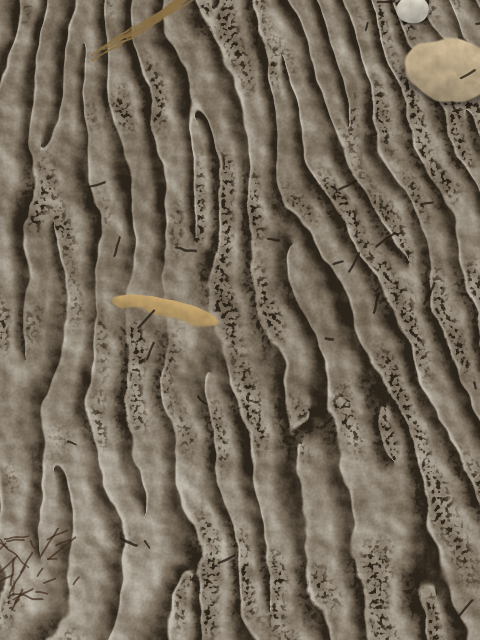
Reproduce this texture procedurally as a Shadertoy shader.

```glsl
// Draws wet, rippled mud with forking ridges, gritty troughs, twigs and half-buried stones.

// Lengths are in canvas heights, ripple values in fractions of one ripple.
const vec3 MUD_DARK = vec3(0.17, 0.14, 0.10);
const vec3 MUD_MID = vec3(0.47, 0.42, 0.355);
const vec3 MUD_LIGHT = vec3(0.74, 0.72, 0.67);
const vec3 STONE_COLOR = vec3(0.70, 0.63, 0.51);
const vec3 SLAB_COLOR = vec3(0.68, 0.57, 0.38);
const vec3 STRAW_COLOR = vec3(0.53, 0.43, 0.26);
const vec3 TWIG_COLOR = vec3(0.14, 0.11, 0.08);
const vec3 ROOT_COLOR = vec3(0.24, 0.16, 0.11);
const vec2 VANISHING_POINT = vec2(0.20, 2.2);
const vec2 SLAB_CENTER = vec2(0.26, 0.512);
const float RIPPLE_COUNT = 26.0;
const float RIPPLE_LEAN = 0.08;
const float SHADOW_DEPTH = 0.68;
const float RIM_WIDTH = 0.035;
const float GRIT_SCALE = 125.0;
const vec2 FORK_CELL = vec2(0.19, 0.17);
const float TAU = 6.28319;

vec2 hash2(vec2 p) {
    vec3 q = fract(p.xyx * vec3(0.1031, 0.1030, 0.0973));
    q += dot(q, q.yzx + 33.33);
    return fract((q.xx + q.yz) * q.zy);
}

float cornerSlope(vec2 cell, vec2 offset) {
    float angle = TAU * hash2(cell + 51.0).x;
    return dot(vec2(cos(angle), sin(angle)), offset);
}

// Gradient noise, roughly -0.7 to 0.7.
float noise(vec2 p) {
    vec2 i = floor(p), f = fract(p);
    vec2 u = f * f * f * (f * (f * 6.0 - 15.0) + 10.0);
    vec2 e = vec2(1.0, 0.0);
    return mix(mix(cornerSlope(i, f), cornerSlope(i + e, f - e), u.x),
               mix(cornerSlope(i + e.yx, f - e.yx), cornerSlope(i + 1.0, f - 1.0), u.x), u.y);
}

float fbm(vec2 p) {
    return noise(p) + 0.5 * noise(p * 2.1 + 7.0) + 0.25 * noise(p * 4.3 + 19.0);
}

float segmentDistance(vec2 p, vec2 a, vec2 b) {
    vec2 ab = b - a;
    return length(p - a - ab * clamp(dot(p - a, ab) / dot(ab, ab), 0.0, 1.0));
}

// Fan of ripples; each scattered phase vortex makes one ridge fork or end.
float ripplePhase(vec2 p) {
    float phase = RIPPLE_COUNT * (p.x - VANISHING_POINT.x + RIPPLE_LEAN * (p.y - 0.5))
                / (VANISHING_POINT.y - p.y);
    phase += 0.75 * noise(p * vec2(4.0, 3.5)) + 0.32 * noise(p * vec2(13.0, 10.0) + 5.0);
    phase += 0.09 * noise(p * 36.0);
    for (int i = 0; i < 30; i++) {
        vec2 cell = vec2(i % 5, i / 5);
        vec2 d = p - (cell + 0.1 + 0.8 * hash2(cell + 3.0)) * FORK_CELL;
        float turn = mod(cell.x + cell.y, 2.0) * 2.0 - 1.0;
        phase += turn * atan(d.y * 0.5, d.x) / TAU;
    }
    return phase;
}

// Brightness of the mud: rounded shoulder, dark foot, thin wet rim, gritty trough.
float mudTone(vec2 p) {
    float t = fract(ripplePhase(p));
    float patches = noise(p * 7.0 + 31.0);
    vec2 q = (p - SLAB_CENTER) / vec2(0.15, 0.08);
    float relief = 1.0 - 0.8 * exp(-dot(q, q));
    relief *= 0.82 + 0.18 * smoothstep(-0.3, 0.2, noise(p * 5.0 + 70.0));

    float shoulder = smoothstep(0.43 + 0.25 * patches, 0.92, t);
    float shadow = shoulder * (1.0 - smoothstep(0.94, 0.995, t));
    float rimOffset = (min(t, 1.0 - t) - 0.005) / RIM_WIDTH;
    float rim = exp(-rimOffset * rimOffset) * smoothstep(-0.35, 0.4, noise(p * 11.0 + 8.0));
    float trough = smoothstep(0.02, 0.12, t) * (1.0 - smoothstep(0.25, 0.55, t));

    float lumps = fbm(p * 13.0 + vec2(0.09, 0.07)) - fbm(p * 13.0);
    float tone = 0.70 + 0.12 * noise(p * 3.0 + 12.0) + 0.65 * lumps;
    tone += 0.09 * smoothstep(0.6, 0.0, p.y) * smoothstep(0.65, 0.1, p.x);
    tone -= relief * (SHADOW_DEPTH * shadow + 0.08 * trough);
    tone += 0.22 * rim * relief;

    float grit = smoothstep(-0.05, 0.35, noise(p * GRIT_SCALE) + 0.5 * noise(p * GRIT_SCALE * 2.0));
    float gritty = smoothstep(-0.12, 0.25, patches + 0.35 * (p.x - 0.4));
    tone -= 0.65 * grit * gritty * max(trough, 0.4 * shoulder);
    return tone + 0.09 * noise(p * 210.0) + 0.05 * noise(p * 90.0);
}

// Shaded ellipse; its outline is softened and roughened by noise.
void paintStone(inout vec3 color, vec2 p, vec2 center, vec2 radius, float tilt, vec3 tint) {
    vec2 d = mat2(cos(tilt), -sin(tilt), sin(tilt), cos(tilt)) * (p - center) / radius;
    float edge = length(d) + 0.12 * noise(p * 30.0);
    color *= 1.0 - 0.4 * (1.0 - smoothstep(0.95, 1.25, edge)) * smoothstep(0.2, -0.5, d.y);
    vec3 shade = tint * (1.0 + 0.15 * d.y + 0.14 * fbm(p * 45.0));
    color = mix(color, shade, 1.0 - smoothstep(0.93, 1.01, edge));
}

void mainImage(out vec4 fragColor, in vec2 fragCoord) {
    vec2 p = fragCoord / iResolution.y;
    float tone = clamp(mudTone(p), 0.0, 1.0);
    vec3 color = mix(MUD_DARK, MUD_MID, smoothstep(0.0, 0.52, tone) * 0.3 + 0.7 * min(tone / 0.52, 1.0));
    color = mix(color, MUD_LIGHT, max(tone - 0.52, 0.0) / 0.48);

    // Stones, and a slab whose lower side sinks into the mud.
    paintStone(color, p, vec2(0.705, 0.89), vec2(0.075, 0.05), -0.1, STONE_COLOR);
    paintStone(color, p, vec2(0.645, 0.985), vec2(0.027, 0.022), 0.0, MUD_LIGHT);
    vec3 slab = color;
    paintStone(slab, p, SLAB_CENTER, vec2(0.088, 0.021), -0.22, SLAB_COLOR);
    float buried = SLAB_CENTER.y - 0.26 * (p.x - SLAB_CENTER.x) - 0.006 + 0.012 * noise(p * 28.0);
    color = mix(color, slab, smoothstep(-0.003, 0.003, p.y - buried));

    // Scattered twigs, a tangle of roots and a wisp of straw.
    for (int i = 0; i < 26; i++) {
        vec2 r = hash2(vec2(i, 17)), s = hash2(vec2(i, 43));
        vec2 start = r * vec2(0.75, 1.0);
        vec2 along = vec2(cos(s.x * TAU), sin(s.x * TAU));
        float bend = 0.004 * noise(p * 50.0);
        float twig = segmentDistance(p + bend, start, start + along * (0.01 + 0.025 * s.y));
        color = mix(color, TWIG_COLOR, 0.8 * (1.0 - smoothstep(0.0008, 0.0028, twig)));

        vec2 knot = vec2(0.06, 0.115) + (s - 0.5) * vec2(0.16, 0.09);
        float root = segmentDistance(p + bend, knot, knot + (r - 0.5) * 0.09);
        color = mix(color, ROOT_COLOR, 0.7 * (1.0 - smoothstep(0.0004, 0.0024, root)));

        vec2 tip = vec2(0.12, 0.895) + vec2(0.15, 0.09) * r.x + (s - 0.5) * 0.012;
        float straw = segmentDistance(p + 2.0 * bend, tip, tip + vec2(0.05, 0.025 + 0.015 * r.y));
        color = mix(color, STRAW_COLOR, 0.75 * (1.0 - smoothstep(0.0005, 0.0025, straw)));
    }
    fragColor = vec4(color, 1.0);
}
```
